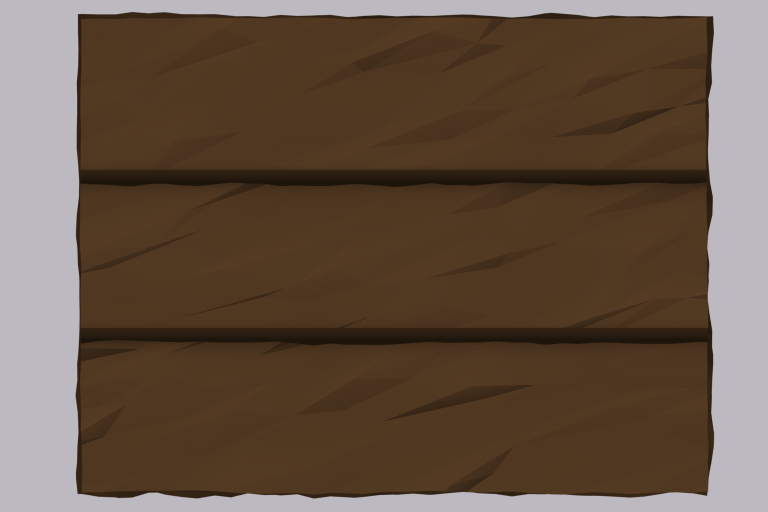
A WebGL 2 fragment shader for this texture:

```glsl
#version 300 es
precision highp float;
// Three stacked planks of rough hewn brown wood on a pale grey ground.
// A jittered triangle mesh gives the chiselled facets; piecewise linear
// noise breaks the outline and the shadows under the two grooves.

uniform vec2 u_resolution;
out vec4 outColor;

// Lengths are in canvas heights.
const vec3 GROUND = vec3(0.738, 0.727, 0.755);
const vec3 WOOD = vec3(0.312, 0.217, 0.129);
const vec3 GROOVE = vec3(0.165, 0.112, 0.063);
const vec3 SHADOW = vec3(0.115, 0.077, 0.040);
const vec3 RIM = vec3(0.190, 0.130, 0.072);
const vec2 BOARD_MIN = vec2(0.156, 0.036);
const vec2 BOARD_MAX = vec2(1.383, 0.967);
const float PLANKS = 3.0;
const float FIRST_PLANK = 0.040;   // baseline of the lowest plank
const float PLANK_PITCH = 0.309;
const float GROOVE_HALF = 0.0105;
const vec2 FACET_SIZE = vec2(0.105, 0.066);
const float FACET_LEAN = 0.75;     // shear towards the upper right
const float JITTER = 0.75;
const int SAMPLES = 2;             // per axis

float hash(vec2 p) {
    vec3 q = fract(p.xyx * vec3(0.1031, 0.1030, 0.0973));
    q += dot(q, q.yzx + 33.33);
    return fract((q.x + q.y) * q.z);
}

// Jagged polyline in 0..1
float jag(float t, float seed) {
    float i = floor(t);
    return mix(hash(vec2(i, seed)), hash(vec2(i + 1.0, seed)), t - i);
}

float rough(float t, float seed) {
    return 0.65 * jag(t * 13.0, seed) + 0.35 * jag(t * 31.0, seed + 7.0);
}

// Mesh vertex: jittered position and height
vec3 vertex(vec2 id, float seed) {
    vec2 key = id + 50.0 + seed * 37.0;
    vec2 offset = vec2(hash(key), hash(key + 171.3)) - 0.5;
    float height = hash(key + 93.7);
    return vec3(id + JITTER * offset, height * height);
}

// Tone of one triangle in x; y is 1 where the point lies inside
vec2 triangleTone(vec2 p, vec3 a, vec3 b, vec3 c) {
    vec3 u = b - a, v = c - a;
    vec2 w = p - a.xy;
    float area = u.x * v.y - u.y * v.x;
    float s = (w.x * v.y - w.y * v.x) / area;
    float t = (u.x * w.y - u.y * w.x) / area;
    float inside = step(-0.0001, min(min(s, t), 1.0 - s - t));
    vec2 slope = vec2(u.z * v.y - v.z * u.y, v.z * u.x - u.z * v.x) / area;
    float tilt = 0.85 * slope.y - 0.4 * slope.x;
    float height = a.z + s * u.z + t * v.z;
    float overhang = smoothstep(0.45, 1.3, tilt) * (1.0 - 0.6 * height);
    float tone = 1.01 - 0.035 * clamp(tilt, -1.0, 1.0) - 0.30 * overhang;
    return vec2(tone + 0.05 * (height - 0.3), inside);
}

float facets(vec2 p, float seed) {
    p = vec2(p.x - FACET_LEAN * p.y, p.y) / FACET_SIZE;
    vec2 cell = floor(p);
    float tone = 1.0;
    for (int j = -1; j <= 1; j++)
    for (int i = -1; i <= 1; i++) {
        vec2 id = cell + vec2(i, j);
        vec3 a = vertex(id, seed), b = vertex(id + vec2(1, 0), seed);
        vec3 c = vertex(id + vec2(0, 1), seed), d = vertex(id + 1.0, seed);
        vec2 lower = triangleTone(p, a, b, d);
        vec2 upper = triangleTone(p, a, d, c);
        tone = mix(tone, lower.x, lower.y);
        tone = mix(tone, upper.x, upper.y);
    }
    return tone;
}

// Distance inside the jagged outline
float boardInset(vec2 p, float seed, vec4 spread) {
    vec4 n = vec4(rough(p.y, seed), rough(p.x, seed + 1.0),
                  rough(p.y, seed + 2.0), rough(p.x, seed + 3.0)) - 0.5;
    vec4 inset = vec4(p - BOARD_MIN, BOARD_MAX - p) + n * spread;
    return min(min(inset.x, inset.y), min(inset.z, inset.w));
}

vec3 scene(vec2 p, float px) {
    // Faceted wood, its mesh differing from plank to plank
    float row = clamp(floor((p.y - FIRST_PLANK) / PLANK_PITCH), 0.0, PLANKS - 1.0);
    vec3 color = WOOD * facets(p, row);

    // Grooves with a soft falloff and a ragged shadow below
    float k = clamp(round((p.y - FIRST_PLANK) / PLANK_PITCH), 1.0, PLANKS - 1.0);
    float d = p.y - FIRST_PLANK - k * PLANK_PITCH;
    float falloff = d < 0.0 ? 0.24 * exp((d + 0.016) / 0.014)
                            : 0.10 * exp((GROOVE_HALF - d) / 0.008);
    color *= 1.0 - min(falloff, 0.3);
    float reach = GROOVE_HALF + 0.002 + 0.012 * rough(p.x, 20.0 + k);
    float under = smoothstep(-px, px, reach + d) * step(d, 0.0);
    color = mix(color, SHADOW, under);
    vec3 band = GROOVE * (1.0 + 0.18 * clamp(d / GROOVE_HALF, -1.0, 1.0));
    color = mix(color, band, smoothstep(px, -px, abs(d) - GROOVE_HALF));

    // Dark side faces around the front, then the ground
    float face = boardInset(p, 40.0, vec4(0.006, 0.010, 0.008, 0.006)) - 0.002;
    float outline = boardInset(p, 60.0, vec4(0.010, 0.018, 0.022, 0.014)) + 0.004;
    vec3 side = RIM * (0.75 + 0.5 * rough(p.x + p.y, 80.0));
    color = mix(side, color, smoothstep(-px, px, face));
    return mix(GROUND, color, smoothstep(-px, px, max(outline, face)));
}

void main() {
    float px = 0.5 / u_resolution.y;
    vec3 sum = vec3(0.0);
    for (int j = 0; j < SAMPLES; j++)
    for (int i = 0; i < SAMPLES; i++) {
        vec2 offset = (vec2(i, j) + 0.5) / float(SAMPLES) - 0.5;
        sum += scene((gl_FragCoord.xy + offset) / u_resolution.y, px);
    }
    outColor = vec4(sum / float(SAMPLES * SAMPLES), 1.0);
}
```
